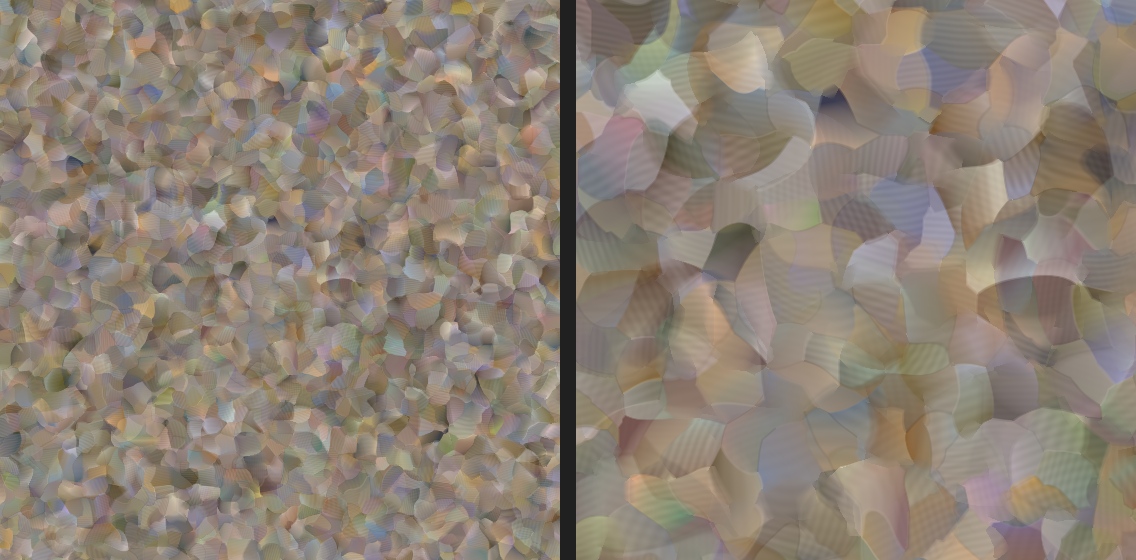
Left, the full canvas; right, a detail of the centre.
Write a WebGL 1 fragment shader that draws this texture.

```glsl
precision highp float;
// Mosaic of curved, softly shaded muted patches with fine ripples and sparse bright accents.
uniform vec2 u_resolution;

#define FINE_CELLS 36.0
#define BROAD_CELLS 26.0
#define BROAD_SHARE 0.75
#define WARP 0.34
#define EDGE_WIDTH 0.05
#define LIGHT_RANGE 0.083
#define WARM_RANGE 0.062
#define GREEN_RANGE 0.024
#define ACCENT_RATE 0.05
#define LINE_DEPTH 0.11
#define RIPPLE_COUNT 190.0
#define RIPPLE_DEPTH 0.018

const vec3 MEAN_COLOR = vec3(0.557, 0.511, 0.460);

vec3 hash3(vec2 p) {
  vec3 q = fract(p.xyx * vec3(0.1031, 0.1030, 0.0973));
  q += dot(q, q.yxz + 33.33);
  return fract((q.xxy + q.yzz) * q.zyx);
}

vec3 noise3(vec2 p) {
  vec2 i = floor(p), f = fract(p);
  f = f * f * (3.0 - 2.0 * f);
  vec3 low = mix(hash3(i), hash3(i + vec2(1.0, 0.0)), f.x);
  vec3 high = mix(hash3(i + vec2(0.0, 1.0)), hash3(i + vec2(1.0, 1.0)), f.x);
  return mix(low, high, f.y);
}

// Colour offset with many mild values and a few strong ones.
vec3 tintOffset(vec2 id) {
  vec3 x = hash3(id) * 2.0 - 1.0;
  vec3 x2 = x * x;
  x *= 0.5 + 0.9 * x2 * x2;
  float accent = step(1.0 - ACCENT_RATE, hash3(id + 71.0).x);
  x.yz *= 1.0 + 1.3 * accent;
  x.x += 0.5 * accent;
  return LIGHT_RANGE * x.x * vec3(1.0)
       + WARM_RANGE * x.y * vec3(0.55, 0.08, -0.65)
       + GREEN_RANGE * x.z * vec3(-0.5, 0.6, -0.5);
}

// One patch: a flat tint plus a gradient that steepens to one side, and ripples.
vec3 patchColor(vec2 id, vec2 local, vec2 uv) {
  vec3 h = hash3(id + 17.0);
  float angle = 6.2832 * h.x;
  float slope = dot(local, vec2(cos(angle), sin(angle)));
  float along = h.y < 0.7 ? uv.y : uv.x;
  along += 0.012 * slope;
  float ripple = sin(6.2832 * RIPPLE_COUNT * along) * h.z * h.z;
  float rise = clamp(slope * (1.5 + 3.0 * slope * slope), -1.4, 1.4);
  return tintOffset(id) + tintOffset(id + 131.0) * rise
       + RIPPLE_DEPTH * ripple;
}

// Distance to a patch centre; roundness, tilt and stretch vary per patch.
float patchDistance(vec2 id, vec2 local) {
  vec3 h = hash3(id + 43.0);
  float angle = 3.1416 * h.x;
  float c = cos(angle), s = sin(angle);
  vec2 q = mat2(c, -s, s, c) * local;
  float stretch = mix(0.68, 1.0, h.y);
  float oval = length(q * vec2(stretch, 1.0 / stretch));
  vec2 a = abs(local);
  float box = max(a.x, a.y) * 1.1;
  return mix(oval, box, step(0.65, h.z)) + 0.3 * (h.y - 0.5);
}

vec3 patchLayer(vec2 uv, float cells, float seed) {
  vec2 p = uv * cells + seed;
  p += WARP * (noise3(p * 0.9 + 7.0).xy - 0.5) * 2.0;
  vec2 base = floor(p);
  vec2 id1 = base, id2 = base, local1 = vec2(0.0), local2 = vec2(0.0);
  float d1 = 9.0, d2 = 9.0;

  // Nearest two patches.
  for (int y = -2; y <= 2; y++) {
    for (int x = -2; x <= 2; x++) {
      vec2 id = base + vec2(float(x), float(y));
      vec2 local = p - id - 0.5 - 0.95 * (hash3(id + 5.0).xy - 0.5);
      float d = patchDistance(id, local);
      if (d < d1) {
        d2 = d1; id2 = id1; local2 = local1;
        d1 = d; id1 = id; local1 = local;
      } else if (d < d2) {
        d2 = d; id2 = id; local2 = local;
      }
    }
  }

  // Many borders are crisp, others melt together; crisp ones carry a thin line.
  vec3 border = hash3(id1 + id2 + 211.0);
  float soft = smoothstep(0.45, 0.95, border.x);
  float gap = d2 - d1;
  float pixel = cells / min(u_resolution.x, u_resolution.y);
  float crispWidth = max(EDGE_WIDTH, 1.2 * pixel);
  float own = 0.5 + 0.5 * smoothstep(0.0, 1.0, gap / mix(crispWidth, 0.5, soft));
  vec3 color = mix(patchColor(id2, local2, uv), patchColor(id1, local1, uv), own);
  float line = (1.0 - smoothstep(0.0, crispWidth * 1.5, gap)) * (1.0 - soft);
  return color + line * LINE_DEPTH * (border.y * border.y - 0.4);
}

void main() {
  vec2 uv = gl_FragCoord.xy / min(u_resolution.x, u_resolution.y);
  vec3 color = MEAN_COLOR + patchLayer(uv, FINE_CELLS, 11.0);
  color += BROAD_SHARE * patchLayer(uv, BROAD_CELLS, 305.0);
  gl_FragColor = vec4(clamp(color, 0.0, 1.0), 1.0);
}
```
